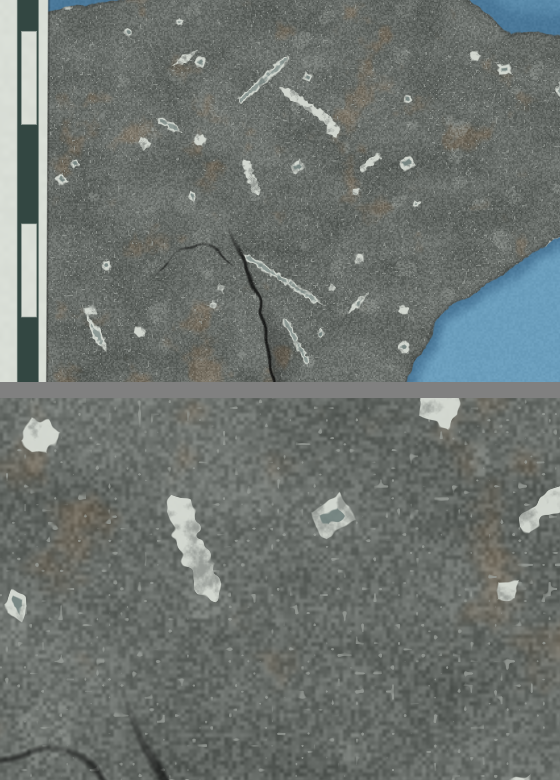
Top, the full canvas; bottom, a detail of the centre.
This texture is drawn by a WebGL 2 fragment shader. Its source:

```glsl
#version 300 es
precision highp float;
precision highp int;
// A slab of grey spotted slate on blue card, beside a white scale bar.
// Pale blades, cored rhombs and faint spots are scattered on jittered grids;
// layered value noise gives the grain, and signed distances cut the outline.

#define ROCK_TONE vec3(0.400, 0.420, 0.404)
#define PALE vec3(0.85, 0.87, 0.84)
#define DULL vec3(0.60, 0.62, 0.60)
#define CORE vec3(0.41, 0.48, 0.47)
#define BLUE vec3(0.42, 0.62, 0.74)
#define BLUE_SHADE vec3(0.29, 0.47, 0.60)
#define BAR_DARK vec3(0.20, 0.28, 0.26)
#define BLADE_CHANCE 0.50
#define RHOMB_CHANCE 0.48
#define SPOT_CHANCE 0.42
#define GRAIN 0.15

uniform vec2 u_resolution;
out vec4 fragColor;

vec3 hash3(vec2 cell, float seed) {
  uvec3 v = uvec3(ivec3(vec3(cell, seed))) * 1664525u + 1013904223u;
  v.x += v.y * v.z; v.y += v.z * v.x; v.z += v.x * v.y;
  v ^= v >> 16u;
  v.x += v.y * v.z; v.y += v.z * v.x; v.z += v.x * v.y;
  return vec3(v >> 16u) / 65535.0;
}

float noise(vec2 p) {
  vec2 i = floor(p), f = fract(p);
  f = f * f * (3.0 - 2.0 * f);
  vec2 e = vec2(1.0, 0.0);
  return mix(mix(hash3(i, 0.0).x, hash3(i + e, 0.0).x, f.x),
             mix(hash3(i + e.yx, 0.0).x, hash3(i + e.xx, 0.0).x, f.x), f.y);
}

float fbm(vec2 p) {
  float sum = 0.0, gain = 0.5;
  for (int i = 0; i < 4; i++) {
    sum += gain * noise(p);
    p = p * 2.03 + 17.3;
    gain *= 0.5;
  }
  return sum / 0.9375;
}

vec2 rotate(vec2 p, float a) {
  float c = cos(a), s = sin(a);
  return vec2(c * p.x + s * p.y, c * p.y - s * p.x);
}

// Signed distance to the line a-b, positive on its left.
float leftOf(vec2 p, vec2 a, vec2 b) {
  vec2 d = normalize(b - a);
  return d.x * (p.y - a.y) - d.y * (p.x - a.x);
}

// Pointed crystals, either long blades or small rhombs with a dark core.
vec3 addCrystals(vec3 color, vec2 p, float cell, bool blade, float aa) {
  float seed = blade ? 11.0 : 31.0;
  float rough = (noise(p * 130.0) - 0.5) * (blade ? 0.009 : 0.006);
  float mottle = fbm(p * 85.0);
  for (int k = 0; k < 9; k++) {
    vec2 id = floor(p / cell) + vec2(k % 3, k / 3) - 1.0;
    vec3 place = hash3(id, seed), form = hash3(id, seed + 1.0), look = hash3(id, seed + 2.0);
    if (place.z > (blade ? BLADE_CHANCE : RHOMB_CHANCE)) continue;
    float turn = blade ? mix(0.4, 1.2, form.x) * (look.z < 0.5 ? 1.0 : -1.0) : form.x * 3.14;
    vec2 q = abs(rotate(p - (id + place.xy) * cell, turn));
    float w = blade ? mix(0.006, 0.015, form.z) : mix(0.008, 0.017, form.y * form.y);
    float len = blade ? mix(0.035, 0.13, form.y * form.y) : w * mix(1.0, 1.4, form.z);
    float taper = blade ? mix(0.5, 3.5, look.x) : look.x * 0.9;
    float d = max(q.y - w, (q.x + taper * q.y - len) / sqrt(1.0 + taper * taper)) + rough;
    vec3 body = mix(DULL, PALE, smoothstep(0.25, 0.65, mottle + 0.15 * look.z));
    float core = smoothstep(aa, -aa, d + w * 0.58) * step(look.y, 0.6);
    body = mix(body, CORE, core * (blade ? 0.65 : 0.85));
    color = mix(color, body, smoothstep(aa, -aa, d) * 0.94);
  }
  return color;
}

// Soft, speckled oval stains.
vec3 addSpots(vec3 color, vec2 p, float grain) {
  float cell = 0.1;
  for (int k = 0; k < 9; k++) {
    vec2 id = floor(p / cell) + vec2(k % 3, k / 3) - 1.0;
    vec3 place = hash3(id, 51.0), form = hash3(id, 52.0);
    if (place.z > SPOT_CHANCE) continue;
    vec2 q = rotate(p - (id + place.xy) * cell, form.x * 3.14) * vec2(1.0, mix(1.0, 1.7, form.y));
    float r = mix(0.012, 0.030, form.z) + 0.012 * (noise(p * 70.0) - 0.5);
    float cover = smoothstep(0.004, -0.004, length(q) - r);
    color = mix(color, DULL, cover * (0.12 + 0.5 * grain) * mix(0.5, 1.0, form.y));
  }
  return color;
}

vec3 rock(vec2 p, float aa) {
  float grain = noise(p * 290.0);
  vec3 color = ROCK_TONE + 0.13 * (fbm(p * vec2(9.0, 14.0)) - 0.5) + GRAIN * (grain - 0.5);
  color += vec3(0.05, 0.005, -0.03) * smoothstep(0.62, 0.8, fbm(p * 11.0 + 40.0));
  color = addSpots(color, p, grain);
  color = mix(color, DULL, 0.8 * smoothstep(0.86, 0.97, noise(p * 190.0 + 9.0)));
  color = addCrystals(color, p, 0.14, false, aa);
  color = addCrystals(color, p, 0.2, true, aa);
  // Main crack with its shadow, and a fine arched branch.
  float wander = 0.02 * (noise(p * 28.0) - 0.5);
  float across = p.x - 0.716 + 0.124 * pow(p.y / 0.427, 1.6) + wander;
  float fade = smoothstep(0.43, 0.30, p.y);
  color *= 1.0 - 0.25 * smoothstep(0.28, 0.05, p.y) * smoothstep(0.07, 0.0, across) * step(0.0, across);
  color *= 1.0 - 0.7 * fade * smoothstep(0.0045 + aa, 0.001, abs(across));
  float arch = p.y - 0.355 + 6.0 * (p.x - 0.52) * (p.x - 0.52) + wander;
  float reach = smoothstep(0.12, 0.08, abs(p.x - 0.52)) * noise(p * 24.0);
  return color * (1.0 - 0.7 * reach * smoothstep(0.004 + aa, 0.0, abs(arch)));
}

void main() {
  vec2 p = gl_FragCoord.xy / u_resolution.y;
  float aa = 1.0 / u_resolution.y;
  vec3 color = rock(p, aa);

  // Blue card beyond the broken edges of the slab.
  vec2 chip = p + 0.025 * (vec2(fbm(p * 22.0), fbm(p * 22.0 + 60.0)) - 0.5);
  float corner = min(leftOf(chip, vec2(1.466, 0.38), vec2(1.145, 0.17)),
                     leftOf(chip, vec2(1.145, 0.17), vec2(1.07, 0.0)));
  float notch = min(chip.y - 0.912, leftOf(chip, vec2(1.335, 0.915), vec2(1.22, 1.0)) * -1.0);
  float sliver = leftOf(chip, vec2(0.12, 0.973), vec2(0.31, 1.0));
  float open = max(corner, max(notch, sliver));
  float lit = smoothstep(0.0, 0.05, corner) + 0.5 * smoothstep(0.02, 0.08, notch);
  vec3 card = mix(BLUE_SHADE, BLUE, min(lit, 1.0)) + 0.04 * (noise(p * 200.0) - 0.5);
  color *= 1.0 - 0.2 * smoothstep(-0.012, 0.0, open);
  color = mix(color, card, smoothstep(-aa, aa, open));

  // Scale bar: white strip, dark column and repeating white blocks.
  float edge = p.x - 0.121 - 0.005 * p.y;
  color *= 1.0 - 0.35 * smoothstep(0.008, 0.0, edge);
  vec3 bar = PALE + 0.02 * (noise(p * 60.0) - 0.5);
  float column = abs(p.x - 0.073) - 0.028;
  float block = max(abs(p.x - 0.076) - 0.020, abs(fract((p.y - 0.292) / 0.504 + 0.5) - 0.5) * 0.504 - 0.122);
  bar = mix(bar, BAR_DARK, smoothstep(aa, -aa, column) * smoothstep(-aa, aa, block));
  color = mix(color, bar, smoothstep(aa, -aa, edge));
  fragColor = vec4(color, 1.0);
}
```
